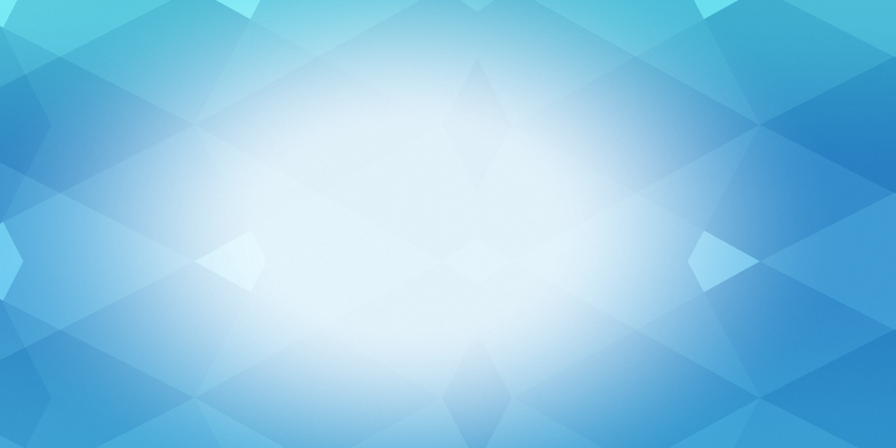
A Shadertoy shader for this background:

```glsl
// Soft white glow over a blue backdrop of mirrored, translucent facets.

// Layout, in units of the canvas height
const float MIRROR_X = 1.065;      // vertical mirror axis
const float ROW_Y = 0.4167;        // height of the kite row
const float ROW_HALF = 0.3047;     // half of the vertical repeat
const float NODE_X = 0.631;        // distance from axis to facet nodes
const float INNER_SLOPE = 0.552;
const float OUTER_SLOPE = 0.508;

const vec2 GLOW_CENTER = vec2(0.911, 0.492);
const vec2 GLOW_RADIUS = vec2(0.785, 0.545);
const float GLOW_START = 0.39;
const float GLOW_END = 1.25;

// Palette
const vec3 TOP_TEAL = vec3(0.275, 0.720, 0.835);
const vec3 MID_BLUE = vec3(0.235, 0.590, 0.820);
const vec3 LOW_BLUE = vec3(0.260, 0.655, 0.850);
const vec3 LEFT_TINT = vec3(0.060, 0.060, 0.030);
const vec3 GLOW_WHITE = vec3(0.887, 0.951, 0.984);
const vec3 FACET_TINT = vec3(0.90, 1.00, 0.65);
const float GLOW_VEIL = 0.86;      // how much the glow hides the facets
const float GRAIN = 0.008;

float hash(vec2 p) {
    vec3 q = fract(vec3(p.xyx) * 0.1031);
    q += dot(q, q.yzx + 33.33);
    return fract((q.x + q.y) * q.z);
}

// Antialiased step from a signed distance
float cover(float d) {
    return clamp(d * iResolution.y + 0.5, 0.0, 1.0);
}

// Coverage to the right of the line running from a up to b
float rightOf(vec2 p, vec2 a, vec2 b) {
    vec2 dir = normalize(b - a);
    return cover((p.x - a.x) * dir.y - (p.y - a.y) * dir.x);
}

// Sum of the light and dark overlapping facets in the folded cell
float facetTone(vec2 q) {
    float slope = q.x < NODE_X ? INNER_SLOPE : OUTER_SLOPE;
    float rise = slope * abs(q.x - NODE_X);
    float aboveFan = cover((q.y - rise) * 0.88);
    float aboveTop = cover((q.y + rise - ROW_HALF) * 0.88);
    float steep = rightOf(q, vec2(0.470, 0.0), vec2(NODE_X, ROW_HALF));
    float edgeSteep = rightOf(q, vec2(1.013, 0.0), vec2(1.170, ROW_HALF));
    float inner = 1.0 - step(NODE_X, q.x);

    float tone = 0.020 - 0.030 * aboveFan - 0.050 * aboveTop;
    tone -= 0.025 * steep * inner * aboveFan;
    tone -= 0.025 * (1.0 - inner) * aboveFan;

    // Bright kites beside the nodes and at the far edge
    tone += 0.130 * steep * inner * (1.0 - aboveFan);
    tone += 0.120 * edgeSteep * (1.0 - aboveTop);

    // Diamonds on the mirror axis
    tone += 0.060 * (1.0 - rightOf(q, vec2(0.078, 0.0), vec2(0.0, 0.052)));
    tone -= 0.060 * (1.0 - rightOf(q, vec2(0.0, 0.156), vec2(0.078, ROW_HALF)));

    // Dark sliver near the far edge
    tone -= 0.030 * rightOf(q, vec2(1.030, 0.150), vec2(0.950, ROW_HALF));
    return tone;
}

void mainImage(out vec4 fragColor, in vec2 fragCoord) {
    vec2 p = fragCoord / iResolution.xy * vec2(2.0, 1.0);

    // Mirror the plane into one cell
    vec2 cell = vec2(abs(p.x - MIRROR_X),
        abs(mod(p.y - ROW_Y + ROW_HALF, 2.0 * ROW_HALF) - ROW_HALF));

    // Base gradient
    vec3 color = mix(LOW_BLUE, MID_BLUE, smoothstep(0.0, 0.35, p.y));
    color = mix(color, TOP_TEAL, smoothstep(0.60, 1.0, p.y));
    color += LEFT_TINT * (1.0 - smoothstep(0.0, 1.2, p.x));

    // Glow, then facets showing through it
    float reach = length((p - GLOW_CENTER) / GLOW_RADIUS);
    float glow = 1.0 - smoothstep(GLOW_START, GLOW_END, reach);
    color = mix(color, GLOW_WHITE, glow);
    color += FACET_TINT * facetTone(cell) * (1.0 - GLOW_VEIL * glow);

    // Fine paper grain
    color += GRAIN * (hash(floor(p * 256.0)) - 0.5);
    fragColor = vec4(clamp(color, 0.0, 1.0), 1.0);
}
```
